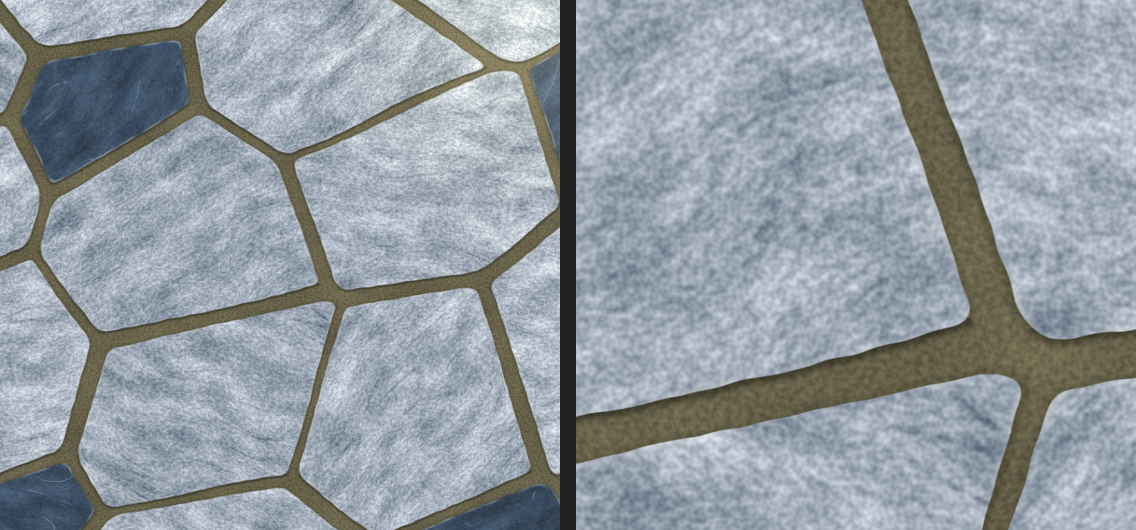
Left: the whole. Right: its middle third, enlarged.
This texture is drawn by a WebGL 1 fragment shader. Its source:

```glsl
precision highp float;
// Crazy paving: large straight-edged slabs of blue-grey stone in olive mortar.
// A weighted Voronoi diagram cuts the slabs (dark ones are small); stretched
// gradient noise, turned differently in each slab, gives streaks and grain.
uniform vec2 u_resolution;

vec2 hash2(vec2 p) {
  vec3 h = fract(p.xyx * vec3(0.1031, 0.1030, 0.0973));
  h += dot(h, h.yzx + 33.33);
  return fract((h.xx + h.yz) * h.zy);
}

float corner(vec2 cell, vec2 offset) {
  float a = 6.2832 * hash2(cell + offset).x;
  return dot(vec2(cos(a), sin(a)), -offset);
}

// Gradient noise, roughly -0.7 to 0.7
float noise(vec2 p) {
  vec2 i = floor(p), f = p - i;
  vec2 u = f * f * f * (f * (f * 6.0 - 15.0) + 10.0);
  float a = corner(i, vec2(0.0)) + 0.0;
  vec4 g;
  for (int k = 0; k < 4; k++) {
    vec2 o = vec2(mod(float(k), 2.0), floor(float(k) / 2.0));
    a = 6.2832 * hash2(i + o).x;
    float v = dot(vec2(cos(a), sin(a)), f - o);
    if (k == 0) g.x = v; else if (k == 1) g.y = v; else if (k == 2) g.z = v; else g.w = v;
  }
  return mix(mix(g.x, g.y, u.x), mix(g.z, g.w, u.x), u.y);
}

float fbm(vec2 p) {
  float sum = 0.0, amp = 1.0;
  for (int k = 0; k < 4; k++) {
    sum += amp * noise(p);
    p = p * 2.03 + 17.3;
    amp *= 0.55;
  }
  return sum;
}

float isDark(vec2 id) { return 1.0 - step(0.5, mod(id.x + 2.0 * id.y, 5.0)); }

vec2 site(vec2 id) { return id + 0.5 + (hash2(id + 41.0) - 0.5) * mix(0.62, 0.25, isDark(id)); }

// Squared distance, with a penalty that shrinks dark slabs
float power(vec2 q, vec2 id) {
  vec2 d = q - site(id);
  return dot(d, d) + 0.4 * isDark(id);
}

vec3 slabColor(vec2 p, vec2 id) {
  vec2 rnd = hash2(id + 9.0);
  float a = 0.15 + 1.5 * (rnd.x - 0.5);
  vec2 r = mat2(cos(a), -sin(a), sin(a), cos(a)) * p + 7.0 * rnd;
  r.y += 0.025 * noise(r * 6.0);
  float streak = fbm(r * vec2(5.0, 19.0));
  float patches = fbm(r * vec2(17.0, 32.0) + 5.0);
  float grain = noise(r * vec2(130.0, 190.0)) + 0.8 * noise(p * 310.0);
  if (isDark(id) > 0.5) {
    float crack = 1.0 - smoothstep(0.0, 0.025, abs(noise(r * vec2(7.0, 16.0) + 3.0)));
    crack *= smoothstep(-0.05, 0.35, patches);
    vec3 slate = vec3(0.24, 0.31, 0.39) * (1.0 + 0.28 * streak + 0.22 * patches + 0.16 * grain);
    return mix(slate, vec3(0.58, 0.64, 0.70), 0.45 * crack);
  }
  float tone = 0.54 + 0.34 * streak + 0.34 * patches + 0.36 * grain + 0.16 * (rnd.y - 0.5);
  float vein = 1.0 - smoothstep(0.0, 0.07, abs(noise(r * vec2(4.0, 23.0) + 11.0)));
  tone -= 0.22 * vein * smoothstep(0.0, 0.4, noise(r * 7.0 + 2.0) + 0.1);
  return mix(vec3(0.41, 0.465, 0.525), vec3(0.86, 0.89, 0.925), clamp(tone, -0.15, 1.1));
}

vec3 mortarColor(vec2 p) {
  float sand = noise(p * 230.0) + 0.7 * noise(p * 400.0);
  float cloud = fbm(p * 9.0 + 4.0);
  return vec3(0.405, 0.385, 0.29) * (1.0 + 0.22 * sand + 0.13 * cloud);
}

void main() {
  vec2 p = gl_FragCoord.xy / u_resolution.x;
  float pixel = 1.0 / u_resolution.x;

  // Slightly bowed and chipped edges on a slanted, stretched cell grid
  vec2 bent = p + 0.012 * vec2(noise(p * 4.0), noise(p * 4.0 + 30.0));
  bent += 0.0018 * vec2(noise(p * 45.0), noise(p * 45.0 + 30.0));
  mat2 grid = mat2(2.5, -1.1, 0.9, 3.1);
  vec2 q = grid * bent + vec2(3.3, 6.4);
  vec2 base = floor(q), id = base;
  float best = 100.0;
  for (int y = -2; y <= 2; y++) for (int x = -2; x <= 2; x++) {
    vec2 other = base + vec2(float(x), float(y));
    float d = power(q, other);
    if (d < best) { best = d; id = other; }
  }

  // Distance into the slab, each joint having its own width
  float inside = 1.0, nearest = 1.0;
  vec2 outward = vec2(0.0, 1.0);
  for (int y = -2; y <= 2; y++) for (int x = -2; x <= 2; x++) {
    vec2 other = base + vec2(float(x), float(y));
    if (distance(other, id) < 0.5) continue;
    vec2 across = (site(other) - site(id)) * grid;
    float edge = 0.5 * (power(q, other) - best) / length(across);
    edge -= 0.007 + 0.008 * hash2(id + other).x + 0.006 * noise(p * 3.0 + 8.0);
    if (edge < nearest) { nearest = edge; outward = normalize(across); }
    float h = max(0.014 - abs(inside - edge), 0.0) / 0.014;
    inside = min(inside, edge) - 0.0035 * h * h;
  }

  // Pale worn rims, and shadows cast down on the mortar
  vec3 slab = slabColor(p, id);
  float rim = (1.0 - smoothstep(0.001, 0.005, inside)) * smoothstep(-0.3, 0.4, noise(p * 35.0));
  slab = mix(slab, vec3(0.80, 0.82, 0.82), 0.45 * rim);
  float shade = smoothstep(-0.007, 0.0, inside) * (0.25 + 0.75 * max(-outward.y, 0.0));
  vec3 mortar = mortarColor(p) * (1.0 - 0.4 * shade);
  vec3 color = mix(mortar, slab, smoothstep(-pixel, pixel, inside));

  // Soft warm glare in the upper right
  float glare = exp(-14.0 * dot(p - vec2(0.95, 0.93), p - vec2(0.95, 0.93)));
  color += glare * vec3(0.15, 0.14, 0.10);
  gl_FragColor = vec4(clamp(color, 0.0, 1.0), 1.0);
}
```
